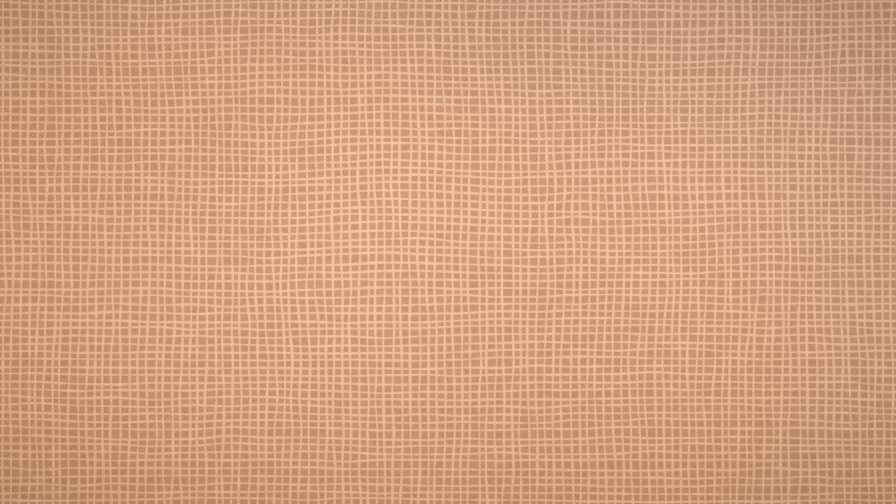
This pattern is drawn by a Shadertoy shader. Its source:

```glsl
const vec2 CELLS = vec2(106.0, 64.0);     // threads across and down
const float LINE_WIDTH = 0.28;            // share of a cell
const float WIDTH_VARIATION = 0.07;
const float LINE_JITTER = 0.10;           // fixed shift of each line, in cells
const float LINE_WOBBLE = 0.16;           // waver along each line, in cells
const float SHARED_WARP = 0.35;           // slow bend of neighbouring lines
const float EDGE_SOFTNESS = 0.05;
const float GRAIN = 0.018;
const float VIGNETTE = 0.18;
const vec3 GROUND_COLOR = vec3(0.772, 0.580, 0.455);
const vec3 LINE_COLOR = vec3(0.918, 0.738, 0.602);
const vec3 WARM_TINT = vec3(1.02, 0.98, 0.93);
const vec3 COOL_TINT = vec3(0.99, 1.00, 1.05);

float hash(vec2 p) {
    return fract(sin(dot(p, vec2(127.1, 311.7))) * 43758.5453);
}

float noise(vec2 p) {
    vec2 i = floor(p);
    vec2 f = fract(p);
    f = f * f * (3.0 - 2.0 * f);
    return mix(mix(hash(i), hash(i + vec2(1.0, 0.0)), f.x),
               mix(hash(i + vec2(0.0, 1.0)), hash(i + vec2(1.0, 1.0)), f.x), f.y);
}

float signedNoise(vec2 p) {
    return 2.0 * noise(p) - 1.0;
}

// Coverage of hand-drawn lines; both coordinates are in cells
float wavyLines(float across, float along, float seed, float pixel) {
    across += SHARED_WARP * signedNoise(vec2(across * 0.09, along * 0.065) + seed);
    float cell = floor(across);
    float soft = 0.5 * pixel + EDGE_SOFTNESS;
    float coverage = 0.0;
    for (int k = -1; k <= 1; k++) {
        float id = cell + float(k);
        float row = id * 7.0 + seed;
        float shift = LINE_JITTER * (2.0 * hash(vec2(id, seed)) - 1.0)
                    + LINE_WOBBLE * signedNoise(vec2(along * 0.22, row));
        float width = LINE_WIDTH
                    + WIDTH_VARIATION * signedNoise(vec2(along * 0.45, row + 3.0));
        float d = abs(across - id - 0.5 - shift) - 0.5 * width;
        float strength = 0.82 + 0.18 * noise(vec2(along * 0.3, row + 5.0));
        coverage = max(coverage, strength * (1.0 - smoothstep(-soft, soft, d)));
    }
    return coverage;
}

void mainImage(out vec4 fragColor, in vec2 fragCoord) {
    vec2 uv = fragCoord / iResolution.xy;
    vec2 grid = uv * CELLS;
    vec2 pixel = CELLS / iResolution.xy;

    // Two families of crossing lines
    float upright = wavyLines(grid.x, grid.y, 17.0, pixel.x);
    float level = wavyLines(grid.y, grid.x, 53.0, pixel.y);
    float lines = 1.0 - (1.0 - upright) * (1.0 - level);
    vec3 color = mix(GROUND_COLOR, LINE_COLOR, lines);

    // Uneven light: bright middle, dim corners, warmer lower left
    vec2 fromCenter = (uv - vec2(0.48, 0.52)) * 2.0;
    float light = 1.045 - VIGNETTE * 0.5 * dot(fromCenter, fromCenter);
    light += 0.02 * signedNoise(uv * vec2(5.0, 3.0));
    float warmth = clamp(0.5 + 0.5 * (1.0 - uv.x - uv.y) + 0.15 * dot(fromCenter, fromCenter), 0.0, 1.0);
    color *= light * mix(COOL_TINT, WARM_TINT, warmth);

    // Fine paper grain
    color += GRAIN * signedNoise(grid * 2.5);
    fragColor = vec4(clamp(color, 0.0, 1.0), 1.0);
}
```
